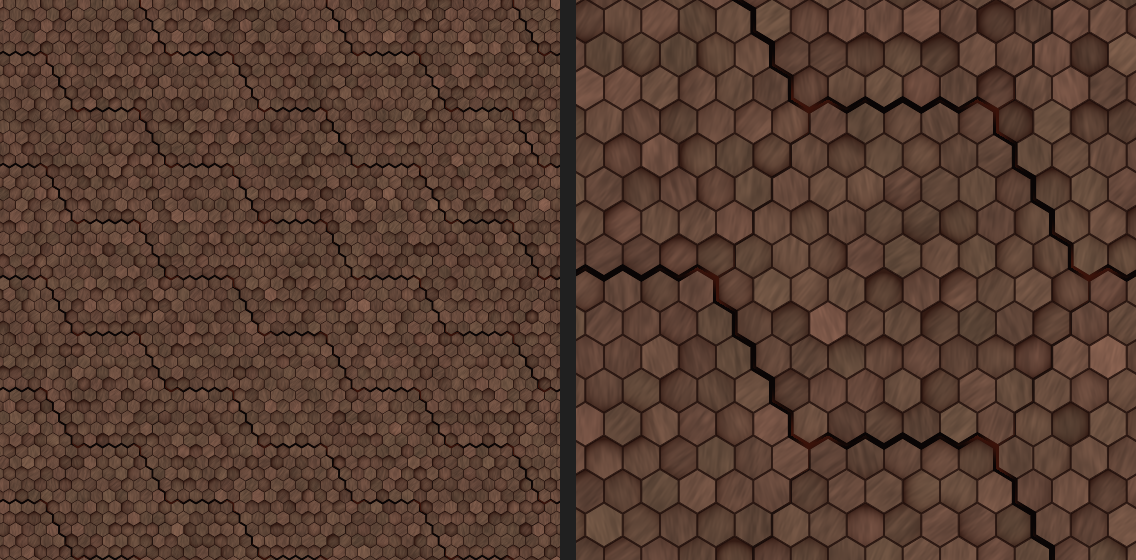
Left, the full canvas; right, a detail of the centre.
This pattern is drawn by a WebGL 2 fragment shader. Its source:

```glsl
#version 300 es
precision highp float;
// Small wooden hexagon tiles, grouped into larger domed hexagon clusters.
// Tiles and clusters are both found as the nearest point of a centred lattice;
// height steps between tiles cast soft shadows, and cluster rims open as gaps.

#define TILES vec2(45.0, 50.0)
#define CLUSTER vec2(15.0, 10.0)
#define PHASE vec2(0.25, 0.71)
#define CLUSTER_ORIGIN vec2(1.0, 0.0)
#define SEAM 0.028
#define RIM 0.052
#define DOME 0.13
#define ROUGHNESS 0.65
#define SHADOW 0.95
#define GRAIN 0.17

uniform vec2 u_resolution;
out vec4 fragColor;

const vec2 METRIC = vec2(1.0, 0.866025);
const vec3 WOOD_RED = vec3(0.405, 0.285, 0.235);
const vec3 WOOD_GREY = vec3(0.375, 0.285, 0.225);
const vec3 SHADE = vec3(0.17, 0.075, 0.05);
const vec3 SEAM_DARK = vec3(0.12, 0.055, 0.04);
const vec3 RIM_BLACK = vec3(0.035, 0.02, 0.018);
const vec3 RIM_RED = vec3(0.23, 0.075, 0.04);

float hash(vec2 p) {
    vec3 a = fract(p.xyx * vec3(0.1031, 0.1030, 0.0973));
    a += dot(a, a.yzx + 33.33);
    return fract((a.x + a.y) * a.z);
}

float noise(vec2 p) {
    vec2 i = floor(p), f = fract(p);
    f = f * f * (3.0 - 2.0 * f);
    return mix(mix(hash(i), hash(i + vec2(1, 0)), f.x),
               mix(hash(i + vec2(0, 1)), hash(i + vec2(1, 1)), f.x), f.y);
}

// Nearest point of a lattice with points at the corners and centre of each period
vec2 nearestCentre(vec2 p, vec2 period) {
    vec2 corner = period * floor(p / period + 0.5);
    vec2 middle = period * (floor(p / period) + 0.5);
    return length((p - corner) * METRIC) < length((p - middle) * METRIC) ? corner : middle;
}

// Tiles on a shared rim belong to the cluster above
vec2 clusterOf(vec2 tile) {
    return nearestCentre(tile + vec2(0.0, 0.1) - CLUSTER_ORIGIN, CLUSTER) + CLUSTER_ORIGIN;
}

// Random value per tile, wrapping at the canvas edges
float tileRandom(vec2 tile, float seed) {
    return hash(mod(tile, TILES) * 2.0 + seed);
}

float tileHeight(vec2 tile, vec2 cluster) {
    return ROUGHNESS * tileRandom(tile, 3.0) - DOME * length((tile - cluster) * METRIC);
}

void main() {
    vec2 p = gl_FragCoord.xy / u_resolution * TILES - PHASE;
    float pixel = TILES.x / u_resolution.x;
    vec2 tile = nearestCentre(p, vec2(1.0, 2.0));
    vec2 local = (p - tile) * METRIC;
    vec2 cluster = clusterOf(tile);
    float height = tileHeight(tile, cluster);

    // Seams, rims and cast shadows along the six sides
    float shadow = 0.0, seam = 0.0, rim = 0.0;
    for (int k = 0; k < 6; k++) {
        float angle = float(k) * 1.0471976;
        vec2 side = vec2(cos(angle), sin(angle));
        vec2 other = tile + floor(side / METRIC * 2.0 + 0.5) * 0.5;
        vec2 otherCluster = clusterOf(other);
        float edge = 0.5 - dot(local, side);
        float facing = 0.8 + 0.3 * dot(side, vec2(-0.6, 0.8));
        float stepUp = clamp((tileHeight(other, otherCluster) - height) * 1.7, 0.0, 1.0);
        shadow += facing * stepUp * exp(-6.0 * max(edge, 0.0));

        vec2 across = otherCluster - cluster;
        float isRim = step(0.5, length(across));
        float opening = isRim * (across.x * across.y > -0.1 ? 1.0 : 0.15);
        float width = SEAM + RIM * opening;
        float gap = 1.0 - smoothstep(width - 0.5 * pixel, width + 0.5 * pixel, edge);
        seam = max(seam, gap);
        rim = max(rim, gap * max(opening, 0.45 * isRim));
    }

    // Wood tone and grain, each tile with its own direction
    float turn = mix(0.55, 1.9, tileRandom(tile, 17.0));
    vec2 along = vec2(cos(turn), sin(turn));
    vec2 fibre = vec2(dot(local, along), dot(local, vec2(-along.y, along.x)));
    vec2 seed = vec2(tileRandom(tile, 29.0), tileRandom(tile, 41.0)) * 90.0;
    float grain = 0.6 * noise(fibre * vec2(2.0, 8.0) + seed)
                + 0.4 * noise(fibre * vec2(4.0, 19.0) + seed.yx) - 0.5;
    float tone = tileRandom(tile, 53.0);
    float pale = smoothstep(0.93, 1.0, tileRandom(tile, 67.0));
    vec3 color = mix(WOOD_RED, WOOD_GREY, tileRandom(tile, 79.0));
    color *= 0.93 + 0.2 * tone + 0.16 * pale + 2.0 * GRAIN * grain;

    // Shade, then dark seams with red openings near cluster corners
    color = mix(color, SHADE, clamp(SHADOW * shadow, 0.0, 0.88));
    float corner = smoothstep(4.45, 5.0, length((p + vec2(0.0, 0.58) - cluster) * METRIC));
    vec3 gapColor = mix(SEAM_DARK, mix(RIM_BLACK, RIM_RED, corner), rim);
    color = mix(color, gapColor, seam * mix(0.8, 1.0, rim));
    fragColor = vec4(color, 1.0);
}
```
